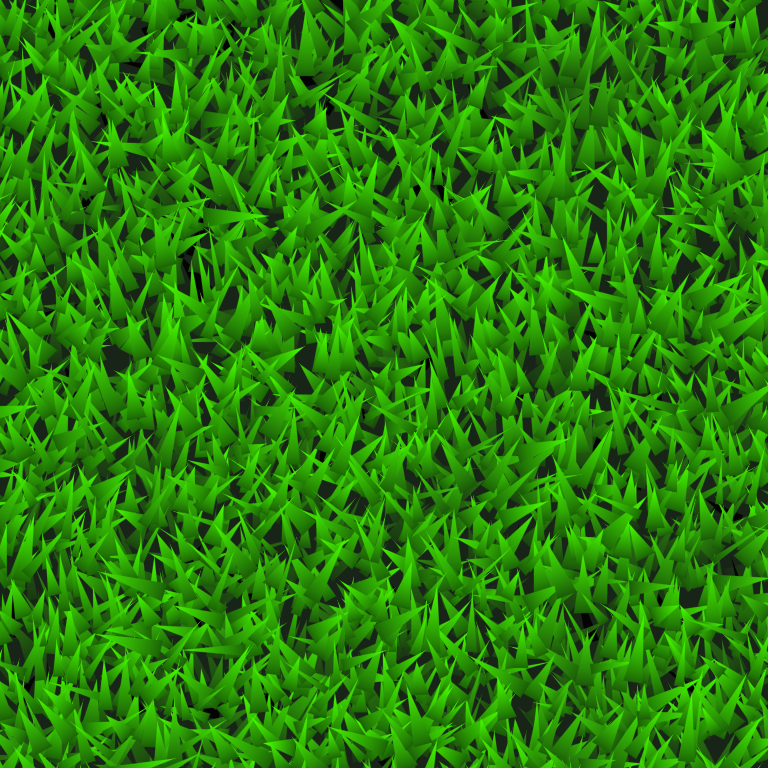
Write a three.js fragment shader that draws this texture.

```glsl
// Dense lawn seen from above: layered tapering grass blades over dark soil.
varying vec2 vUv;

// Scatter: each layer holds one blade per cell, so a blade must fit 2 cells
const int   LAYERS     = 7;
const float CELLS      = 21.0;

// Blade shape, in canvas units
const float MIN_LENGTH = 0.038;
const float MAX_LENGTH = 0.090;
const float MIN_WIDTH  = 0.009;
const float MAX_WIDTH  = 0.028;
const float EDGE       = 0.0010;

// Direction: angles from upright, in radians
const float SPREAD     = 1.6;
const float LEAN       = 0.9;
const float LEAN_SCALE = 4.0;

// Light
const float DEEP_LIGHT  = 0.30;
const float PATCH_SCALE = 6.0;
const float PATCH_DEPTH = 0.45;
const float BLACK_SHARE = 0.12;

// Colours
const vec3 SOIL  = vec3(0.095, 0.140, 0.095);
const vec3 BLACK = vec3(0.010, 0.015, 0.010);
const vec3 BASE  = vec3(0.105, 0.400, 0.015);
const vec3 TIP   = vec3(0.290, 1.040, 0.000);

vec3 hash3(vec3 p) {
  p = fract(p * vec3(0.1031, 0.1030, 0.0973));
  p += dot(p, p.yxz + 33.33);
  return fract((p.xxy + p.yxx) * p.zyx);
}

// Gradient noise, roughly -0.7 to 0.7
float cornerSlope(vec2 corner, vec2 offset) {
  return dot(hash3(vec3(corner, 7.0)).xy * 2.0 - 1.0, offset);
}

float gradientNoise(vec2 p) {
  vec2 i = floor(p);
  vec2 f = p - i;
  vec2 u = f * f * f * (f * (f * 6.0 - 15.0) + 10.0);
  vec2 e = vec2(1.0, 0.0);
  float low  = mix(cornerSlope(i, f), cornerSlope(i + e, f - e), u.x);
  float high = mix(cornerSlope(i + e.yx, f - e.yx),
                   cornerSlope(i + e.xx, f - e.xx), u.x);
  return mix(low, high, u.y);
}

// Distance to a triangle with its base on y = 0 and its tip at y = len
float bladeDistance(vec2 p, float len, float halfWidth) {
  float side = abs(p.x) - halfWidth * (1.0 - p.y / len);
  side *= len / length(vec2(len, halfWidth));
  return max(side, -p.y);
}

// Paints the blade of one cell over the colour so far
vec3 paintBlade(vec3 colour, vec2 uv, vec2 cell, vec2 shift, float layer, float light) {
  vec3 place = hash3(vec3(cell, layer * 17.0 + 3.0) + 50.0);
  vec3 shape = hash3(vec3(cell, layer * 17.0 + 11.0) + 90.0);
  vec2 centre = (cell + place.xy) / CELLS - shift;

  float lean = LEAN * gradientNoise(centre * LEAN_SCALE + 20.0);
  float angle = lean + SPREAD * (place.z + shape.x - 1.0);
  float len = mix(MIN_LENGTH, MAX_LENGTH, shape.y);
  float halfWidth = 0.5 * mix(MIN_WIDTH, MAX_WIDTH, shape.z);

  vec2 up = vec2(sin(angle), cos(angle));
  vec2 d = uv - centre;
  vec2 p = vec2(dot(d, vec2(up.y, -up.x)), dot(d, up) + 0.5 * len);
  float cover = smoothstep(EDGE, -EDGE, bladeDistance(p, len, halfWidth));

  // Colour rises from base to tip; buried blades fade into the soil
  float rise = pow(clamp(p.y / len, 0.0, 1.0), 0.8);
  float tone = light * mix(0.86, 1.0, fract(place.x * 7.0 + shape.y * 5.0));
  vec3 blade = mix(SOIL, mix(BASE, TIP, rise), tone);
  float isBlack = step(layer, 0.5) * step(fract(place.y * 9.0 + shape.z), BLACK_SHARE);
  return mix(colour, mix(blade, BLACK, isBlack), cover);
}

void main() {
  vec3 colour = SOIL;
  float shadePatch = PATCH_DEPTH * min(gradientNoise(vUv * PATCH_SCALE + 40.0), 0.0);

  // Paint from the deepest layer up, each on its own shifted grid
  for (int k = 0; k < LAYERS; k++) {
    float layer = float(k);
    float height = layer / float(LAYERS - 1);
    float light = mix(DEEP_LIGHT, 1.0, smoothstep(0.0, 0.5, height)) + shadePatch;
    vec2 shift = fract(layer * vec2(0.618, 0.755)) / CELLS;
    vec2 home = floor((vUv + shift) * CELLS);
    for (int y = 1; y >= -1; y--) {
      for (int x = -1; x <= 1; x++) {
        vec2 cell = home + vec2(float(x), float(y));
        colour = paintBlade(colour, vUv, cell, shift, layer, light);
      }
    }
  }
  gl_FragColor = vec4(colour, 1.0);
}
```
